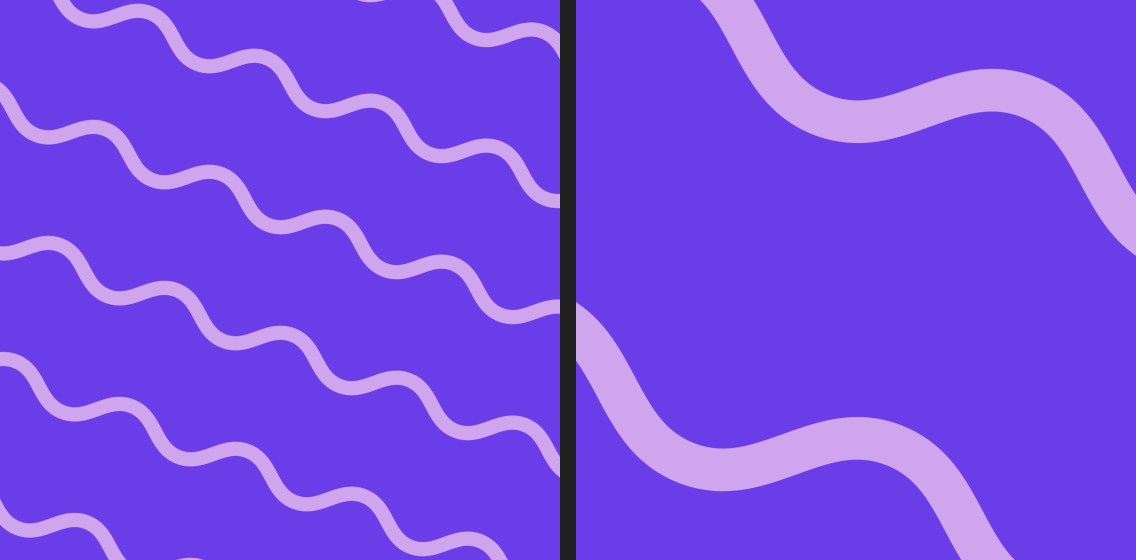
Left: the whole. Right: its middle third, enlarged.
A WebGL 2 fragment shader for this pattern:

```glsl
#version 300 es
precision highp float;

uniform vec2 u_resolution;
out vec4 fragColor;

const float TAU = 6.2831853;

// Values to tune; wave sizes are in units of one repeat
const float REPEATS = 4.5;                // repeats per canvas height
const float TILT = 0.3693;                // downward slant, radians
const vec2 ANCHOR = vec2(0.541, 0.6036);  // a rising midpoint of one wave
const float AMPLITUDE = 0.1263;
const float ROUNDNESS = 0.03;             // share of the third harmonic
const float LINE_WIDTH = 0.1143;
const vec3 VIOLET = vec3(0.42, 0.24, 0.91);
const vec3 LILAC = vec3(0.81, 0.65, 0.93);

float waveHeight(float x) {
    float t = TAU * x;
    return AMPLITUDE * (sin(t) + ROUNDNESS * sin(3.0 * t));
}

float waveSlope(float x) {
    float t = TAU * x;
    return AMPLITUDE * TAU * (cos(t) + 3.0 * ROUNDNESS * cos(3.0 * t));
}

// Distance to the wave, refining the nearest point along it
float waveDistance(vec2 p) {
    float x = p.x;
    for (int i = 0; i < 5; i++) {
        float slope = waveSlope(x);
        float miss = x - p.x + (waveHeight(x) - p.y) * slope;
        x -= miss / (1.0 + slope * slope);
    }
    return distance(p, vec2(x, waveHeight(x)));
}

void main() {
    vec2 canvas = gl_FragCoord.xy / u_resolution.y - ANCHOR;

    // Rotate so that the waves run along x, one repeat per unit
    vec2 along = vec2(cos(TILT), -sin(TILT));
    vec2 across = vec2(sin(TILT), cos(TILT));
    vec2 p = REPEATS * vec2(dot(canvas, along), dot(canvas, across));

    // Stack the waves in rows
    p.y = fract(p.y + 0.5) - 0.5;

    // Stroke with a smooth edge about one pixel wide
    float edge = 0.7 * REPEATS / u_resolution.y;
    float d = waveDistance(p) - 0.5 * LINE_WIDTH;
    float stroke = 1.0 - smoothstep(-edge, edge, d);

    fragColor = vec4(mix(VIOLET, LILAC, stroke), 1.0);
}
```
